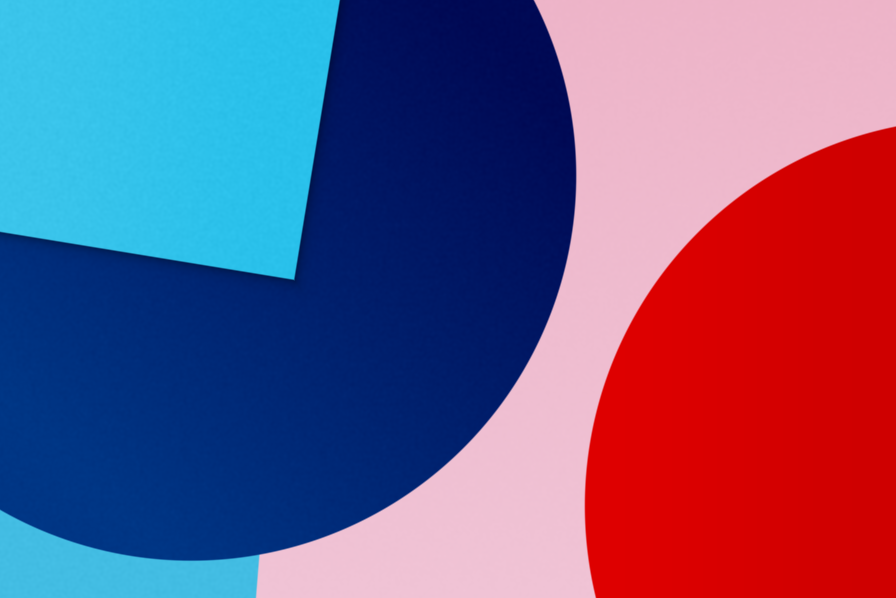
Write a Shadertoy shader that draws this background.

```glsl
vec2 randomGradient(vec2 cell) {
    vec2 h = vec2(dot(cell, vec2(127.1, 311.7)), dot(cell, vec2(269.5, 183.3)));
    return 2.0 * fract(sin(h) * 43758.5) - 1.0;
}

float gradientNoise(vec2 p) {
    vec2 i = floor(p), f = fract(p);
    vec2 w = f * f * (3.0 - 2.0 * f);
    vec2 e = vec2(1.0, 0.0);
    float low = mix(dot(randomGradient(i), f),
                    dot(randomGradient(i + e.xy), f - e.xy), w.x);
    float high = mix(dot(randomGradient(i + e.yx), f - e.yx),
                     dot(randomGradient(i + e.xx), f - e.xx), w.x);
    return mix(low, high, w.y);
}

// Smooth coverage of a signed distance, negative inside
float cover(float dist) {
    float soft = 1.1 / iResolution.y;
    return 1.0 - smoothstep(-soft, soft, dist);
}

void mainImage(out vec4 fragColor, in vec2 fragCoord) {
    vec2 p = fragCoord / iResolution.y;

    // Paper grain at two scales
    float grain = gradientNoise(p * 150.0) + 0.6 * gradientNoise(p * 60.0 + 17.0);

    // Pink sheet, paler toward the bottom
    vec3 color = mix(vec3(0.94, 0.765, 0.835), vec3(0.93, 0.705, 0.785), clamp(p.y, 0.0, 1.0));
    color += 0.006 * grain;

    // Light blue strip under the navy disc
    vec3 strip = vec3(0.26, 0.74, 0.89) + 0.018 * grain;
    color = mix(color, strip, cover(p.x - 0.428 - 0.08 * p.y));

    // Red disc, deeper toward the right
    vec3 red = mix(vec3(0.87, 0.0, 0.0), vec3(0.81, 0.0, 0.0), smoothstep(1.0, 1.5, p.x));
    color = mix(color, red, cover(length(p - vec2(1.625, 0.154)) - 0.647));

    // Navy disc, lit from the lower left
    float light = clamp((1.75 - p.x - p.y) / 1.4, 0.0, 1.0);
    vec3 navy = mix(vec3(0.0, 0.035, 0.33), vec3(0.0, 0.21, 0.52), light);
    navy += vec3(0.004, 0.014, 0.018) * grain;

    // Cyan square, tilted, with its corner on the disc
    vec2 q = p - vec2(0.492, 0.532);
    vec2 side = vec2(0.987, -0.161);
    float square = max(dot(q, side), -dot(q, -vec2(side.y, -side.x)));
    navy *= 1.0 - 0.35 * exp(-max(square, 0.0) * 120.0);
    color = mix(color, navy, cover(length(p - vec2(0.320, 0.706)) - 0.6436));

    vec3 cyan = mix(vec3(0.23, 0.77, 0.92), vec3(0.16, 0.755, 0.92), smoothstep(0.0, 0.5, p.x));
    color = mix(color, cyan + 0.02 * grain, cover(square));

    fragColor = vec4(color, 1.0);
}
```
